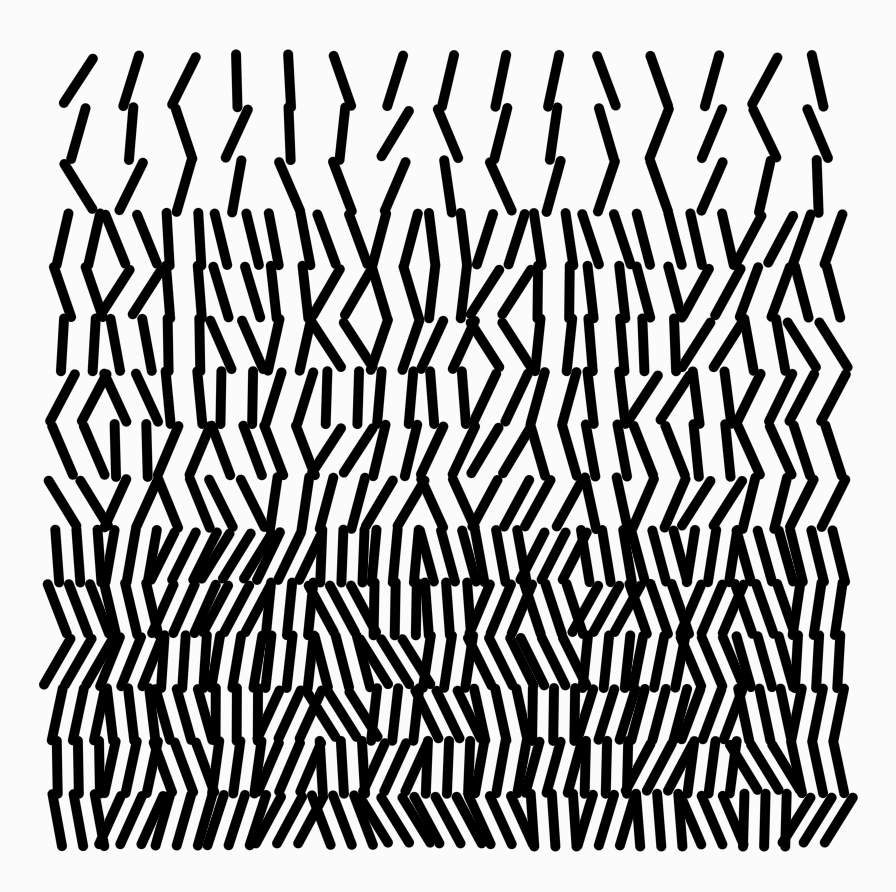
This pattern is drawn by a Shadertoy shader. Its source:

```glsl
// Draws a square grid of tilted round-capped strokes, growing denser in three bands from top to bottom.

const vec3 PAPER = vec3(0.984);
const vec3 INK = vec3(0.0);
const float GRID = 15.0;                 // cells per side
const float CELL = 0.0592;               // cell size, in canvas heights
const vec2 CENTER = vec2(0.0, -0.005);   // grid centre relative to the canvas centre
const float HALF_WIDTH = 0.094;          // stroke radius, in cells
const float HALF_LENGTH = 0.5;           // half the stroke length, in cells
const float MAX_TILT = 0.58;             // largest lean from vertical, in radians
const float PAIR_GAP = 0.6;              // spacing of two strokes in a cell
const float TRIPLE_GAP = 0.4;            // spacing of three strokes in a cell
const float PAIR_ROW = 3.0;              // first row with two strokes
const float TRIPLE_ROW = 9.0;            // first row with three strokes

float hash(vec2 p) {
    return fract(sin(dot(p, vec2(12.9898, 78.233))) * 43758.5453);
}

// Distance to a capsule centred at the origin along a unit direction.
float strokeDistance(vec2 p, vec2 direction) {
    float along = clamp(dot(p, direction), -HALF_LENGTH, HALF_LENGTH);
    return length(p - along * direction) - HALF_WIDTH;
}

// All strokes in a cell share one tilt; each turns about its own middle.
float cellDistance(vec2 p, vec2 cell) {
    float tilt = MAX_TILT * (2.0 * hash(cell) - 1.0);
    vec2 direction = vec2(sin(tilt), cos(tilt));
    int count = 1 + int(cell.y >= PAIR_ROW) + int(cell.y >= TRIPLE_ROW);
    float gap = count == 2 ? PAIR_GAP : TRIPLE_GAP;
    float nearest = 1e3;
    for (int i = 0; i < count; i++) {
        float offset = (float(i) - 0.5 * float(count - 1)) * gap;
        nearest = min(nearest, strokeDistance(p - vec2(offset, 0.0), direction));
    }
    return nearest;
}

void mainImage(out vec4 fragColor, in vec2 fragCoord) {
    float side = min(iResolution.x, iResolution.y);
    vec2 p = (fragCoord - 0.5 * iResolution.xy) / side - CENTER;

    // Grid coordinates, with rows counted from the top.
    vec2 g = vec2(p.x, -p.y) / CELL + 0.5 * GRID;
    vec2 home = floor(g);

    // Strokes lean past their cell, so neighbours are checked too.
    float d = 1e3;
    for (int y = -1; y <= 1; y++) {
        for (int x = -1; x <= 1; x++) {
            vec2 cell = home + vec2(x, y);
            bool inside = all(greaterThanEqual(cell, vec2(0.0))) && all(lessThan(cell, vec2(GRID)));
            if (inside) d = min(d, cellDistance(g - cell - 0.5, cell));
        }
    }

    // Smooth the edge over about one pixel.
    float pixel = 1.0 / (side * CELL);
    float coverage = 1.0 - smoothstep(-0.75 * pixel, 0.75 * pixel, d);
    fragColor = vec4(mix(PAPER, INK, coverage), 1.0);
}
```
